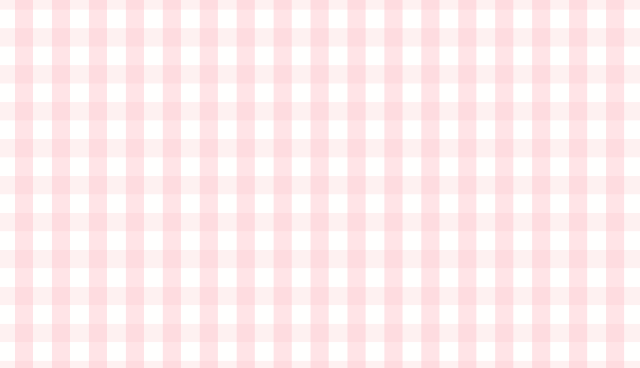
Give the GLSL for this pattern, as a Shadertoy shader.

```glsl
// Pale pink gingham: wide vertical stripes crossed by fainter horizontal bands.
// Each set is a periodic distance to the nearest stripe centre, turned into
// smooth coverage; the two coverages then blend between four flat cloth tones.

// Lengths are fractions of the canvas width.
const float PERIOD          = 0.05773;
const float COLUMN_CENTRE   = 0.0375;
const float ROW_CENTRE      = -0.0030;
const float COLUMN_WIDTH    = 0.0283;
const float ROW_WIDTH       = 0.0286;
const float EDGE_SOFTNESS   = 0.0012;

const vec3 GROUND_COLOR     = vec3(1.000, 1.000, 0.998);
const vec3 ROW_COLOR        = vec3(0.998, 0.944, 0.946);
const vec3 COLUMN_COLOR     = vec3(1.000, 0.896, 0.904);
const vec3 CROSSING_COLOR   = vec3(0.998, 0.863, 0.878);

// Distance from x to the nearest stripe centre.
float stripeDistance(float x, float centre) {
    return abs(fract((x - centre) / PERIOD + 0.5) - 0.5) * PERIOD;
}

// Smooth coverage of a repeating stripe.
float stripeCoverage(float x, float centre, float width, float blur) {
    float edge = stripeDistance(x, centre) - 0.5 * width;
    return 1.0 - smoothstep(-0.5 * blur, 0.5 * blur, edge);
}

void mainImage(out vec4 fragColor, in vec2 fragCoord) {
    vec2 position = fragCoord / iResolution.x;
    float blur = max(EDGE_SOFTNESS, 1.0 / iResolution.x);

    // Crossed stripe coverage
    float column = stripeCoverage(position.x, COLUMN_CENTRE, COLUMN_WIDTH, blur);
    float row = stripeCoverage(position.y, ROW_CENTRE, ROW_WIDTH, blur);

    // Cloth tones
    vec3 betweenColumns = mix(GROUND_COLOR, ROW_COLOR, row);
    vec3 onColumn = mix(COLUMN_COLOR, CROSSING_COLOR, row);
    fragColor = vec4(mix(betweenColumns, onColumn, column), 1.0);
}
```
